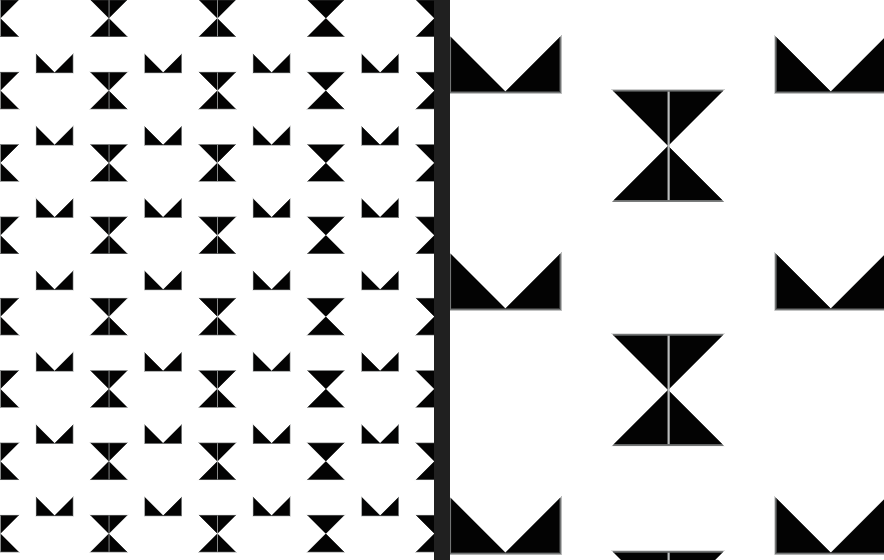
Left, the full canvas; right, a detail of the centre.
Give the GLSL for this pattern, as a Shadertoy shader.

```glsl
// Black hourglasses alternating with notched pairs of triangles on white, with fine seams and grey rims.

// Lengths are in triangle legs; the canvas is LEGS_ACROSS legs wide.
const float LEGS_ACROSS  = 24.0;
const float COLUMN_PITCH = 6.0;
const float ROW_PITCH    = 4.0;
const float LAST_ROW     = 3.0;    // index of the last row in a block
const float BLOCK_PITCH  = 16.5;   // four rows and a slightly wider gap
const float BLOCK_SPLIT  = 16.25;  // middle of that gap
const float NOTCH_BASE   = 4.0;    // base line of the first notched pair
const float RIM_WIDTH    = 0.035;
const float SEAM_HALF    = 0.02;
const float SEAM_SHIFT   = 0.01;
const float SEAM_COLUMNS = 2.5;    // columns left of this show a seam
const vec2  OFFSET       = vec2(0.02, 0.01);
const vec3  PAPER = vec3(1.0);
const vec3  INK   = vec3(0.01);
const vec3  RIM   = vec3(0.45, 0.46, 0.46);
const vec3  SEAM  = vec3(0.73, 0.74, 0.74);

// Share of a pixel inside an edge at signed distance d.
float cover(float d, float pixel) {
    return clamp(0.5 - d / pixel, 0.0, 1.0);
}

// Share of a pixel inside a thin vertical strip.
float strip(float x, float halfWidth, float pixel) {
    return cover(x - halfWidth, pixel) - cover(x + halfWidth, pixel);
}

// Offset to the nearest row whose first line lies at start.
float toRow(float y, float start) {
    float row = clamp(round((y - start) / ROW_PITCH), 0.0, LAST_ROW);
    return y - start - row * ROW_PITCH;
}

// Each shape returns (distance to straight edges, distance to diagonals).
vec2 hourglass(vec2 p) {
    p = abs(p);
    return vec2(p.y - 1.0, (p.x - p.y) * 0.7071);
}

vec2 notchedPair(vec2 p) {
    p.x = abs(p.x);
    return vec2(max(p.x - 1.0, -p.y), (p.y - p.x) * 0.7071);
}

vec3 paint(vec3 color, vec2 d, float pixel) {
    color = mix(color, RIM, cover(max(d.x - RIM_WIDTH, d.y), pixel));
    return mix(color, INK, cover(max(d.x, d.y), pixel));
}

void mainImage(out vec4 fragColor, in vec2 fragCoord) {
    float pixel = LEGS_ACROSS / iResolution.x;
    vec2 p = vec2(fragCoord.x, iResolution.y - fragCoord.y) * pixel - OFFSET;

    // Two blocks of rows, measured down from the top
    float y = p.y - BLOCK_PITCH * step(BLOCK_SPLIT, p.y);

    // Hourglasses
    float column = round(p.x / COLUMN_PITCH);
    vec2 glassPos = vec2(p.x - column * COLUMN_PITCH, toRow(y, 1.0));
    vec2 glass = hourglass(glassPos);
    vec3 color = paint(PAPER, glass, pixel);

    // Seam down the middle of the left columns
    float seam = strip(glassPos.x - SEAM_SHIFT, SEAM_HALF, pixel);
    seam *= cover(glass.x, pixel) * step(column, SEAM_COLUMNS);
    color = mix(color, SEAM, seam);

    // Notched pairs between the hourglass columns
    float pairX = mod(p.x, COLUMN_PITCH) - 0.5 * COLUMN_PITCH;
    float pairY = -toRow(y + 0.5, NOTCH_BASE) + 0.5;
    color = paint(color, notchedPair(vec2(pairX, pairY)), pixel);

    fragColor = vec4(color, 1.0);
}
```
